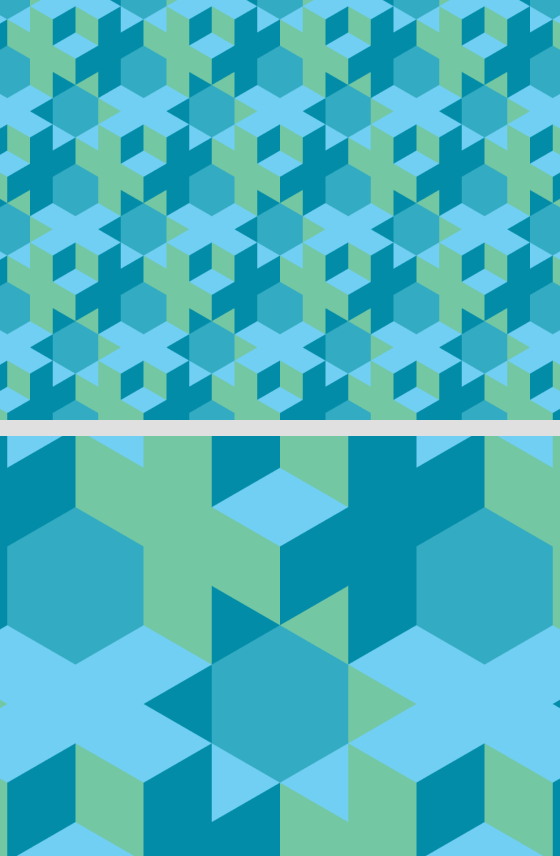
Top, the full canvas; bottom, a detail of the centre.
A WebGL 1 fragment shader for this pattern:

```glsl
precision highp float;

// Interlocking crosses, six-pointed stars, hexagons and small cubes in flat blues and greens.
// Stars sit on a triangular lattice; each point is folded to its nearest star, then
// coloured by its 60 degree sector and by the hexagon it falls in.

uniform vec2 u_resolution;

const vec3 SKY = vec3(0.44, 0.81, 0.95);
const vec3 DEEP = vec3(0.01, 0.55, 0.66);
const vec3 GREEN = vec3(0.45, 0.78, 0.64);
const vec3 TEAL = vec3(0.20, 0.67, 0.76);
const float SIXTH_TURN = 1.047198;

// Offset from the nearest star centre; neighbouring stars are 6 units apart.
vec2 foldToStar(vec2 p) {
  vec2 cell = vec2(6.0, 10.3923);
  vec2 a = mod(p + 0.5 * cell, cell) - 0.5 * cell;
  vec2 b = mod(p, cell) - 0.5 * cell;
  return dot(a, a) < dot(b, b) ? a : b;
}

// Pointy-top hexagon metric: equals 1 on the edge of a hexagon of apothem 1.
float hexRadius(vec2 p) {
  p = abs(p);
  return max(p.x, 0.5 * p.x + 0.866025 * p.y);
}

vec2 direction(float angle) {
  return vec2(cos(angle), sin(angle));
}

// Three rhombic faces seen around the cube's near corner.
vec3 cubeFace(vec2 p) {
  if (p.y < -0.57735 * abs(p.x)) return SKY;
  return p.x < 0.0 ? DEEP : GREEN;
}

vec3 tipColor(float sector) {
  float s = mod(sector + 0.5, 6.0);
  return s < 2.0 ? GREEN : (s < 4.0 ? DEEP : SKY);
}

vec3 crossColor(float sector) {
  float s = mod(sector + 0.5, 3.0);
  return s < 1.0 ? SKY : (s < 2.0 ? DEEP : GREEN);
}

vec3 pattern(vec2 p) {
  vec2 q = foldToStar(p);
  if (hexRadius(q) < 1.0) return TEAL;

  // Star tips on the six sides of the central hexagon.
  float turn = atan(q.y, q.x) / SIXTH_TURN;
  float sector = floor(turn + 0.5);
  vec2 axis = direction(sector * SIXTH_TURN);
  float along = dot(q, axis);
  float across = abs(axis.x * q.y - axis.y * q.x);
  if (across < 0.57735 * (2.0 - along)) return tipColor(sector);

  // Plain hexagons and cubes alternate around the star.
  float corner = floor(turn);
  vec2 c = q - 3.4641 * direction((corner + 0.5) * SIXTH_TURN);
  if (hexRadius(c) < 1.0) {
    return mod(corner + 0.5, 2.0) < 1.0 ? TEAL : cubeFace(c);
  }

  return crossColor(sector);
}

void main() {
  vec2 center = vec2(0.5, 0.454) * u_resolution;

  // Average a 4 x 4 grid of samples, slightly wider than a pixel, for smooth edges.
  vec3 sum = vec3(0.0);
  for (int j = 0; j < 4; j++) {
    for (int i = 0; i < 4; i++) {
      vec2 jitter = (vec2(float(i), float(j)) - 1.5) * 0.33;
      sum += pattern((gl_FragCoord.xy + jitter - center) / u_resolution.y * 18.48);
    }
  }
  gl_FragColor = vec4(sum / 16.0, 1.0);
}
```
